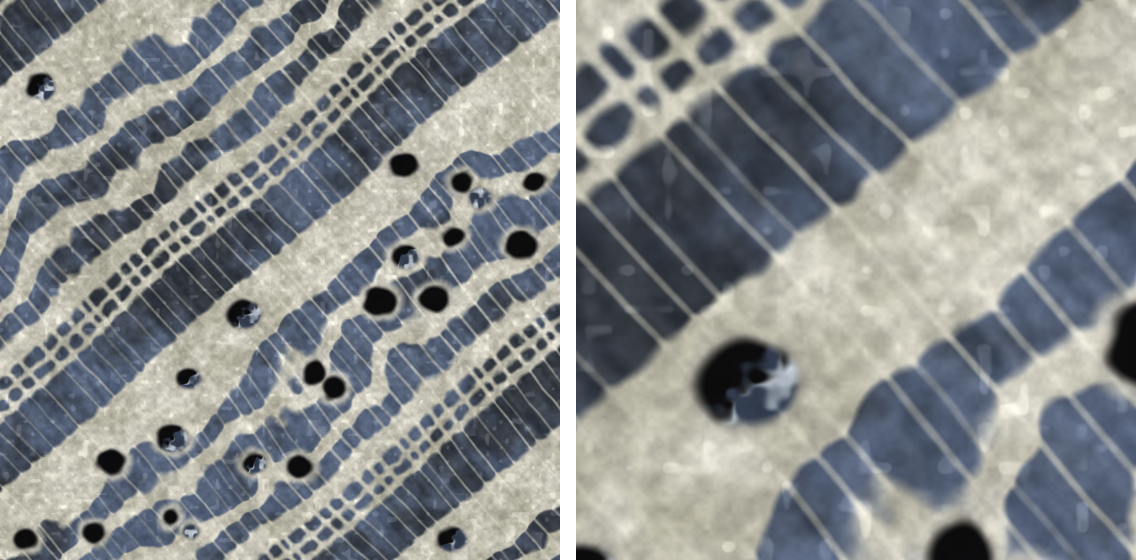
Left: the whole. Right: its middle third, enlarged.
Give the GLSL for this texture, as a WebGL 2 fragment shader.

```glsl
#version 300 es
precision highp float;
// Stained wood in cross section: slanted growth rings of dark and pale bands.
// Each ring repeats across the grain, its loose bands are warped by noise,
// thin rays cut the bands into cells and round open vessels are scattered on top.

#define GRAIN_ANGLE 0.71
#define RING_PERIOD 0.55
#define RING_OFFSET 0.14
#define BAND_WARP 0.15
#define RAY_FREQ 33.0
#define RAY_WIDTH 0.0022
#define VESSEL_GRID 8.0
#define VESSEL_RADIUS 0.023
#define EDGE 0.0045
#define MOTTLE 0.17

uniform vec2 u_resolution;
out vec4 outColor;

float hash(vec2 p) {
  vec3 h = fract(p.xyx * vec3(0.1031, 0.1030, 0.0973));
  h += dot(h, h.yzx + 33.33);
  return fract((h.x + h.y) * h.z);
}

float noise(vec2 p) {
  vec2 i = floor(p), f = fract(p);
  f = f * f * (3.0 - 2.0 * f);
  return mix(mix(hash(i), hash(i + vec2(1, 0)), f.x),
             mix(hash(i + vec2(0, 1)), hash(i + vec2(1, 1)), f.x), f.y);
}

float fbm(vec2 p) {
  float sum = 0.0, amp = 0.5;
  for (int i = 0; i < 3; i++) {
    sum += amp * noise(p);
    p = p * 2.07 + 17.3;
    amp *= 0.5;
  }
  return sum / 0.875;
}

// Canvas to grain space: x along the bands, y across them.
vec2 toGrain(vec2 p) {
  float c = cos(GRAIN_ANGLE), s = sin(GRAIN_ANGLE);
  return vec2(c * p.x + s * p.y, c * p.y - s * p.x);
}

// Position inside a ring; zero is the middle of its broad band.
float ringCoord(vec2 q) {
  float w = q.y - RING_OFFSET + 0.025 * (noise(q * 3.5) - 0.5);
  float x = mod(w + 0.06, RING_PERIOD) - 0.06;
  float loose = smoothstep(0.10, 0.22, x) * (1.0 - smoothstep(0.38, 0.48, x));
  return x + loose * BAND_WARP * (fbm(q * 6.5 + 4.0) - 0.5);
}

// Distance to the nearest ray, and that ray's strength.
vec2 rays(vec2 q) {
  float r = (q.x + 0.025 * noise(q * 4.0) + 0.003 * noise(q * 30.0)) * RAY_FREQ;
  vec2 best = vec2(9.0, 0.0);
  for (int i = -1; i <= 1; i++) {
    float id = floor(r) + float(i);
    float d = abs(r - id - 0.5 - 0.65 * (hash(vec2(id, 5.0)) - 0.5));
    if (d < best.x) best = vec2(d, 0.35 + 0.65 * hash(vec2(id, 9.0)));
  }
  return vec2(best.x / RAY_FREQ, best.y);
}

// Dark cell tissue: band mask for the ring, cut by rays.
float tissue(vec2 q, vec2 ray) {
  const vec2 bands[6] = vec2[6](vec2(0.0, 0.052), vec2(0.073, 0.010),
    vec2(0.102, 0.011), vec2(0.168, 0.024), vec2(0.262, 0.034), vec2(0.355, 0.027));
  float x = ringCoord(q) + 0.006 * (noise(q * 75.0) - 0.5);
  float mask = 0.0;
  for (int i = 0; i < 6; i++) {
    float row = 1.0 - smoothstep(0.010, 0.030, bands[i].y);
    float swell = i == 0 ? 0.0 : 0.5 * bands[i].y * (fbm(q * 11.0 + float(i) * 7.0) - 0.5);
    float scallop = mix(0.004, 0.007, row) * exp(-ray.x / 0.005);
    float band = smoothstep(EDGE, -EDGE, abs(x - bands[i].x) - bands[i].y - swell + scallop);
    float width = RAY_WIDTH * (1.0 + 0.9 * row);
    float cut = 1.0 - smoothstep(width * 0.3, width * 1.7, ray.x);
    mask = max(mask, band * (1.0 - cut * mix(0.60 * ray.y, 0.85, row)));
  }
  return mask;
}

// Scattered vessels, single or paired: distance, seed and height within the pore.
vec3 vessels(vec2 p) {
  vec3 best = vec3(1.0, 0.0, 0.0);
  vec2 base = floor(p * VESSEL_GRID);
  for (int k = 0; k < 9; k++) {
    vec2 id = base + vec2(k % 3, k / 3) - 1.0;
    vec2 c = (id + 0.2 + 0.6 * vec2(hash(id + 31.0), hash(id + 57.0))) / VESSEL_GRID;
    vec2 q = toGrain(c);
    float x = ringCoord(q);
    float chance = mix(0.72, 0.30, smoothstep(0.0, 0.35, q.y));
    if (hash(id + 83.0) > chance || x < 0.15 || x > 0.475) continue;
    float seed = hash(id + 11.0);
    float radius = VESSEL_RADIUS * (0.72 + 0.5 * hash(id + 23.0));
    vec2 d = p - c, pair = vec2(0.017, -0.013);
    float dist = length(d * vec2(0.92, 1.08)) - radius;
    if (seed > 0.42 && seed < 0.68)
      dist = min(length(d - pair), length(d + pair)) - radius * 0.78;
    if (dist < best.x) best = vec3(dist, seed, (d.y - d.x) / radius);
  }
  best.x += 0.006 * (noise(p * 60.0) - 0.5);
  return best;
}

void main() {
  vec2 p = gl_FragCoord.xy / min(u_resolution.x, u_resolution.y);
  vec2 q = toGrain(p);
  vec2 ray = rays(q);
  vec3 pore = vessels(p);
  float coarse = fbm(p * 28.0), fine = fbm(p * 105.0 + 9.0);
  float streak = noise(q * vec2(110.0, 28.0));

  // Pale fibres, with faint rays.
  float shade = smoothstep(0.25, 0.75, 0.6 * coarse + 0.4 * fbm(p * 5.0 + 3.0));
  vec3 pale = mix(vec3(0.82, 0.81, 0.76), vec3(0.65, 0.64, 0.57), shade * 0.85);
  pale += 0.05 * ray.y * (1.0 - smoothstep(0.0, 0.004, ray.x));

  // Stained cells, from slate blue to charcoal.
  float stain = smoothstep(0.3, 0.7, fbm(p * 3.2 + 21.0) + 0.5 * (coarse - 0.5));
  vec3 cell = mix(vec3(0.33, 0.38, 0.47), vec3(0.20, 0.22, 0.25), stain);
  cell += 0.09 * (streak - 0.5);
  float wall = smoothstep(-0.002, 0.013, pore.x - 0.006);
  vec3 color = mix(pale, cell, tissue(q, ray) * mix(0.15, 1.0, wall));

  // Vessel rim and dark opening, some with glassy filling.
  color = mix(color, vec3(0.49, 0.48, 0.46), 0.45 * smoothstep(0.009, 0.0, pore.x));
  float speck = noise(p * 120.0 + 40.0);
  vec3 glass = mix(vec3(0.20, 0.24, 0.31), vec3(0.72, 0.76, 0.80), smoothstep(0.35, 0.85, speck));
  float filled = step(0.55, pore.y) * smoothstep(0.25, -0.2, pore.z + speck - 0.5);
  vec3 opening = mix(vec3(0.045, 0.045, 0.05), glass, filled);
  color = mix(color, opening, smoothstep(EDGE, -EDGE, pore.x));

  // Surface grain and small glints.
  color *= 1.0 + MOTTLE * 2.0 * (fine - 0.5);
  color += 0.10 * smoothstep(0.76, 0.92, noise(p * 85.0 + 60.0)) * wall;
  outColor = vec4(clamp(color, 0.0, 1.0), 1.0);
}
```
